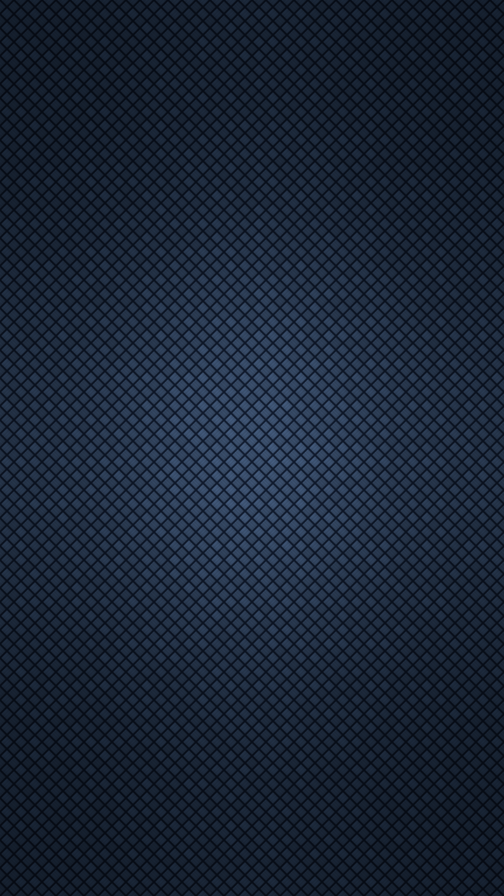
This pattern is drawn by a Shadertoy shader. Its source:

```glsl
// A dark blue diagonal basket weave lit by a soft glow in the middle.
// Rotated cells alternate between two strip directions, with dark gaps,
// rounded shading and small hashed tone changes; everything wraps.

const float PI = 3.14159265;
const vec2 REPEATS = vec2(36.0, 64.0);
const vec3 EDGE_BLUE = vec3(0.068, 0.104, 0.155);
const vec3 GLOW_BLUE = vec3(0.230, 0.310, 0.425);
const vec3 GAP_TINT = vec3(0.27, 0.33, 0.42);

float hash(vec2 p) {
    return fract(sin(dot(p, vec2(127.1, 311.7))) * 43758.5453);
}

// Rotated lattice: one diamond spans one unit across and one up.
vec2 toWeave(vec2 p) {
    return vec2(p.x + p.y, p.x - p.y);
}

// Diamond centre in repeat units, wrapped to the canvas.
vec2 wrappedCentre(vec2 cell, vec2 repeats) {
    vec2 mid = cell + 0.5;
    return mod(0.5 * vec2(mid.x + mid.y, mid.x - mid.y), repeats);
}

// Periodic glow: 1 in the middle, smallest in the corners.
float glow(vec2 uv) {
    vec2 s = sin(PI * (uv - 0.5));
    return exp(-dot(s * s, vec2(0.8, 1.7)));
}

// Coverage of a strip segment inside its cell, 0 in the gaps.
float stripMask(vec2 local, float gap, float blur) {
    vec2 d = 0.5 - abs(local - 0.5);
    return smoothstep(gap - blur, gap + blur, min(d.x, d.y));
}

// x runs along the strip, y across it.
float stripShade(vec2 strip, float blur) {
    vec2 c = 2.0 * strip - 1.0;
    float dip = 1.0 - 0.20 * c.x * c.x;
    float bulge = 1.05 - 0.10 * c.y * c.y;
    float fibreFade = 1.0 - smoothstep(0.08, 0.22, blur);
    float fibre = 1.0 + 0.05 * fibreFade * cos(8.0 * PI * strip.y);
    return dip * bulge * fibre;
}

void mainImage(out vec4 fragColor, in vec2 fragCoord) {
    vec2 uv = fragCoord / iResolution.xy;
    vec2 weave = toWeave(uv * REPEATS);
    vec2 cell = floor(weave);
    vec2 local = weave - cell;
    float pixel = length(REPEATS / iResolution.xy);

    // Over and under strips
    float parity = mod(cell.x + cell.y, 2.0);
    vec2 strip = parity < 0.5 ? local : local.yx;
    float tone = 0.95 + 0.10 * hash(wrappedCentre(cell, REPEATS));
    float shade = stripShade(strip, pixel) * tone * mix(1.04, 0.96, parity);

    // Light catches the upper left rim of each segment
    float rim = smoothstep(0.30, 0.12, local.y);
    shade *= 1.0 + 0.14 * rim;

    // Gaps and glow
    float mask = stripMask(local, 0.085, 0.03 + 0.4 * pixel);
    vec3 base = mix(EDGE_BLUE, GLOW_BLUE, glow(uv));
    fragColor = vec4(base * mix(GAP_TINT, vec3(shade), mask), 1.0);
}
```
